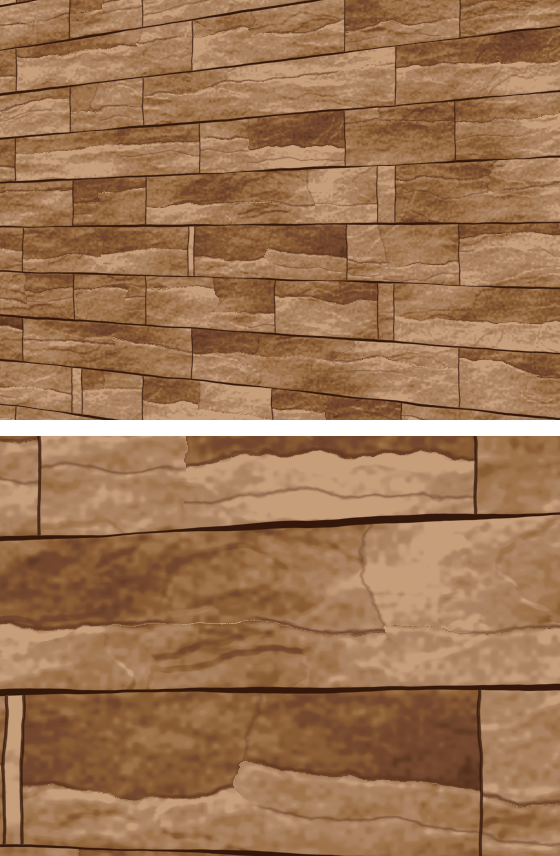
Top, the full canvas; bottom, a detail of the centre.
This texture is drawn by a WebGL 1 fragment shader. Its source:

```glsl
precision highp float;
// Stacked split-stone cladding: staggered ochre courses receding to the left.
uniform vec2 u_resolution;

const float ASPECT = 4.0 / 3.0;
const vec2 COURSE_HEIGHT = vec2(0.105, 0.156);   // at left and right border
const vec2 LEVEL_JOINT = vec2(0.459, 0.470);     // height of joint zero, left and right
const vec4 EVEN_JOINTS = vec4(0.033, 0.350, 0.613, 0.815);
const vec4 ODD_JOINTS = vec4(0.125, 0.262, 0.487, 0.711);
const float JOINT_JITTER = 0.016;
const float BED_GAP = 0.0021;                    // half widths of the joints
const float HEAD_GAP = 0.0013;
const float SLIVER_WIDTH = 0.06;
const float RELIEF = 2.3;
const float CONTRAST = 1.15;
const vec3 GAP = vec3(0.20, 0.09, 0.04);
const vec3 DEEP = vec3(0.33, 0.19, 0.11);
const vec3 RUST = vec3(0.45, 0.28, 0.18);
const vec3 UMBER = vec3(0.54, 0.36, 0.20);
const vec3 OCHRE = vec3(0.62, 0.45, 0.29);
const vec3 SAND = vec3(0.67, 0.51, 0.38);
const vec3 PALE = vec3(0.78, 0.62, 0.48);

struct Stone { float left, right, index; };

float hash(vec2 p) {
  vec3 q = fract(p.xyx * 0.1031);
  q += dot(q, q.yzx + 33.33);
  return fract((q.x + q.y) * q.z);
}

float noise(vec2 p) {
  vec2 i = floor(p), f = fract(p);
  f = f * f * (3.0 - 2.0 * f);
  return mix(mix(hash(i), hash(i + vec2(1, 0)), f.x),
             mix(hash(i + vec2(0, 1)), hash(i + vec2(1, 1)), f.x), f.y);
}

float fbm(vec2 p) {
  float sum = 0.0, amp = 0.5;
  for (int i = 0; i < 5; i++) {
    sum += amp * noise(p);
    p = mat2(1.6, 1.2, -1.2, 1.6) * p + 7.3;
    amp *= 0.5;
  }
  return sum;
}

// Rough split face: pits, slanted chips and terraces
float relief(vec2 p, vec2 offset) {
  vec2 q = p * vec2(8.0, 14.0) + offset;
  float warp = fbm(q * 1.5);
  float chip = noise(q * 0.8 + 0.9 * warp);
  float ridge = abs(noise(q * vec2(1.3, 2.2) + 1.2 * warp + 31.0) - 0.5);
  return fbm(q) + 0.35 * ridge + 0.09 * smoothstep(0.50, 0.55, chip) + 0.08 * smoothstep(0.70, 0.74, chip);
}

void addJoint(float joint, float x, inout Stone s) {
  if (joint <= x) {
    s.left = max(s.left, joint);
    s.index += 1.0;
  } else s.right = min(s.right, joint);
}

// Bounds of the stone at x; some courses skip a joint or gain a narrow sliver
Stone findStone(float x, float row) {
  Stone s = Stone(-0.12, 1.18, 0.0);
  bool odd = mod(row, 2.0) > 0.5;
  vec4 joints = odd ? ODD_JOINTS : EVEN_JOINTS;
  if ((odd && row < 0.0) || row == 2.0) joints.z = 2.0;
  for (int i = 0; i < 4; i++)
    addJoint(joints[i] + JOINT_JITTER * (hash(vec2(row + 20.0, float(i))) - 0.5), x, s);
  if (odd && abs(row) < 2.0) addJoint(0.674, x, s);
  if (row == 0.0) addJoint(0.336, x, s);
  if (row == 3.0) addJoint(0.147, x, s);
  return s;
}

float line(float d, float width, float soft) {
  return 1.0 - smoothstep(width - soft, width + soft, abs(d));
}

void main() {
  vec2 p = gl_FragCoord.xy / u_resolution * vec2(ASPECT, 1.0);
  float soft = 0.8 / u_resolution.y;

  // Course and stone
  float x = p.x / ASPECT;
  float h = mix(COURSE_HEIGHT.x, COURSE_HEIGHT.y, x);
  float v = (mix(LEVEL_JOINT.x, LEVEL_JOINT.y, x) - p.y) / h + 0.045 * (fbm(p * vec2(13.0, 3.0)) - 0.48);
  float row = floor(v), f = fract(v);
  float jointX = x + 0.005 * (fbm(p * 20.0) - 0.48);
  Stone s = findStone(jointX, row);
  float width = (s.right - s.left) * ASPECT;
  float across = (jointX - s.left) / (s.right - s.left);
  vec2 id = vec2(row + 20.0, s.index + 3.0);
  float block = step(SLIVER_WIDTH, width);

  // Each stone is split in two parts, each with a ledge and perhaps a strip below it
  float rough = fbm(p * vec2(22.0, 30.0) + id * 3.1) - 0.48;
  float split = mix(0.3, 0.7, hash(id + 40.0)) + 0.035 / width * rough + 0.10 * (noise(vec2(p.y * 28.0, id.y)) - 0.5);
  vec2 part = id * 3.0 + step(split, across) * vec2(71.0, 13.0);
  float ledge = mix(0.22, 0.68, hash(part)) + 0.14 * (noise(vec2(p.x * 11.0, part.x)) - 0.5)
              + 0.16 * rough + 0.2 * (across - 0.5) * (hash(part + 5.0) - 0.5);
  float below = (f - ledge) * h;
  float lower = smoothstep(-soft, soft, below);
  float strip = below - h * (0.18 + 0.10 * noise(vec2(p.x * 15.0, part.y)));
  float hasStrip = step(0.5, hash(part + 9.0));
  float broken = smoothstep(0.25, 0.55, noise(p * 13.0 + part));
  float crack = line(below + 0.0015, 0.0014, soft + 0.001) * broken;
  crack = max(crack, 0.7 * hasStrip * broken * line(strip, 0.0010, soft + 0.001));
  crack = max(crack, 0.5 * (1.0 - lower) * line((across - split) * width, 0.0013, soft + 0.001));
  float lip = exp(-pow((below - 0.004) / 0.003, 2.0)) + 0.6 * hasStrip * exp(-pow((strip - 0.004) / 0.003, 2.0));

  // Tone: stain, sunlit relief, ledges and rounded edges
  vec2 offset = id * vec2(5.7, 9.1) + block * lower * 3.7;
  float slope = relief(p, offset) - relief(p + vec2(-0.002, 0.005), offset);
  float tone = 0.53 + 0.26 * (hash(id + 11.0) - 0.5) + 0.95 * (fbm(p * vec2(5.0, 8.0) + offset) - 0.48);
  tone -= block * (1.0 - lower) * 0.34 * pow(hash(part + 17.0), 1.5);
  tone += block * (0.17 * lip + 0.07 * lower) + 0.10 * (1.0 - block);
  tone += 0.14 * exp(-f * h / 0.005) - 0.22 * exp(-(1.0 - f) * h / 0.004);
  tone += 0.20 * (noise(p * 190.0) - 0.5) - RELIEF * slope;
  tone = 0.5 + CONTRAST * (tone - 0.5);

  vec3 color = mix(DEEP, RUST, smoothstep(-0.30, 0.08, tone));
  color = mix(color, UMBER, smoothstep(0.06, 0.28, tone));
  color = mix(color, OCHRE, smoothstep(0.26, 0.46, tone));
  color = mix(color, SAND, smoothstep(0.46, 0.64, tone));
  color = mix(color, PALE, smoothstep(0.64, 0.90, tone));
  color = mix(color, DEEP * 1.1, 0.75 * block * crack);

  // Shadowed joints
  float bedDistance = min(f, 1.0 - f) * h;
  float headDistance = min(jointX - s.left, s.right - jointX) * ASPECT;
  float gapWidth = BED_GAP * mix(0.3, 1.5, noise(vec2(p.x * 9.0, floor(v + 0.5) * 5.0 + 90.0)));
  float gap = max(line(bedDistance, gapWidth, soft), 0.8 * line(headDistance, HEAD_GAP, soft));
  gl_FragColor = vec4(mix(color, GAP, gap), 1.0);
}
```
